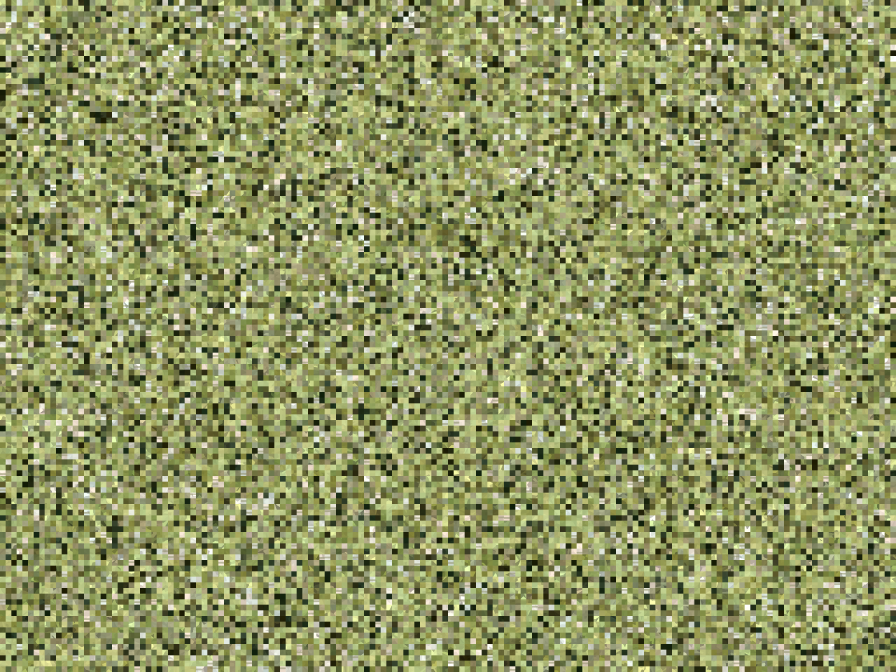
A Shadertoy shader for this texture:

```glsl
// A dense mosaic of tiny square tiles in meadow greens, with dark and pale specks.

const float ROWS = 120.0;          // tiles over the canvas height
const int   SAMPLES = 3;           // smoothing samples per axis
const int   FLECKS = 4;            // cellular sites inside each tile
const float TONE_SPREAD = 0.17;    // brightness range between tiles
const float TINT_SPREAD = 0.13;    // warm to cool range between tiles
const float FLECK_SOFT = 0.11;     // brightness range inside a calm tile
const float FLECK_BOLD = 0.50;     // brightness range inside a busy tile
const float BUSY_SHARE = 0.16;     // share of busy tiles
const float BAND_SHARE = 0.35;     // share of pale tiles with a band

const vec3 LIGHT_GREEN = vec3(0.71, 0.75, 0.49);
const vec3 LEAF_GREEN  = vec3(0.55, 0.59, 0.31);
const vec3 MOSS        = vec3(0.40, 0.42, 0.24);
const vec3 STONE       = vec3(0.59, 0.59, 0.45);
const vec3 SHADOW      = vec3(0.16, 0.19, 0.10);
const vec3 PALE        = vec3(0.86, 0.85, 0.80);
const vec3 WARM_AXIS   = vec3(0.50, -0.15, -0.35);

float hash(vec2 p) {
    vec3 q = fract(vec3(p.xyx) * vec3(0.1031, 0.1030, 0.0973));
    q += dot(q, q.yzx + 33.33);
    return fract((q.x + q.y) * q.z);
}

vec2 hash2(vec2 p) {
    return vec2(hash(p + 17.3), hash(p + 71.9));
}

// Picks a tile colour by its share of the area
vec3 tileColour(float pick) {
    if (pick < 0.29) return LIGHT_GREEN;
    if (pick < 0.50) return LEAF_GREEN;
    if (pick < 0.66) return MOSS;
    if (pick < 0.83) return STONE;
    if (pick < 0.935) return SHADOW;
    return PALE;
}

// Cellular noise held inside one tile: the value of the nearest site
float fleckShade(vec2 tile, vec2 local) {
    float nearest = 9.0;
    float shade = 0.0;
    for (int i = 0; i < FLECKS; i++) {
        vec2 key = tile + float(i) * vec2(193.0, 311.0);
        vec2 offset = local - hash2(key);
        float d = dot(offset, offset);
        if (d < nearest) {
            nearest = d;
            shade = hash(key + 5.7) - 0.5;
        }
    }
    return shade;
}

vec3 mosaic(vec2 p) {
    vec2 tile = floor(p);
    vec2 local = fract(p);
    float pick = hash(tile + 3.1);
    vec3 colour = tileColour(pick);

    // Tone and tint of the whole tile
    float tone = hash(tile + 211.5) - 0.5;
    float tint = hash(tile + 407.2) - 0.5;
    bool isPale = colour == PALE;
    float tintScale = isPale ? 1.5 : 1.0;
    colour += TONE_SPREAD * tone + TINT_SPREAD * tintScale * tint * WARM_AXIS;

    // Small flecks, stronger in busy tiles
    bool busy = hash(tile + 613.8) < BUSY_SHARE;
    float strength = busy ? FLECK_BOLD : FLECK_SOFT;
    colour *= 1.0 + strength * fleckShade(tile, local);

    // Horizontal band across some pale tiles
    if (isPale && hash(tile + 811.4) < BAND_SHARE) {
        float centre = mix(0.25, 0.75, hash(tile + 907.6));
        float band = 1.0 - smoothstep(0.12, 0.2, abs(local.y - centre));
        colour = mix(colour, STONE, 0.6 * band);
    }
    return clamp(colour, 0.0, 1.0);
}

void mainImage(out vec4 fragColor, in vec2 fragCoord) {
    vec3 sum = vec3(0.0);
    // Average over the pixel area to smooth the tile edges
    for (int y = 0; y < SAMPLES; y++) {
        for (int x = 0; x < SAMPLES; x++) {
            vec2 shift = (vec2(x, y) + 0.5) / float(SAMPLES) - 0.5;
            sum += mosaic((fragCoord + shift) / iResolution.y * ROWS);
        }
    }
    fragColor = vec4(sum / float(SAMPLES * SAMPLES), 1.0);
}
```
